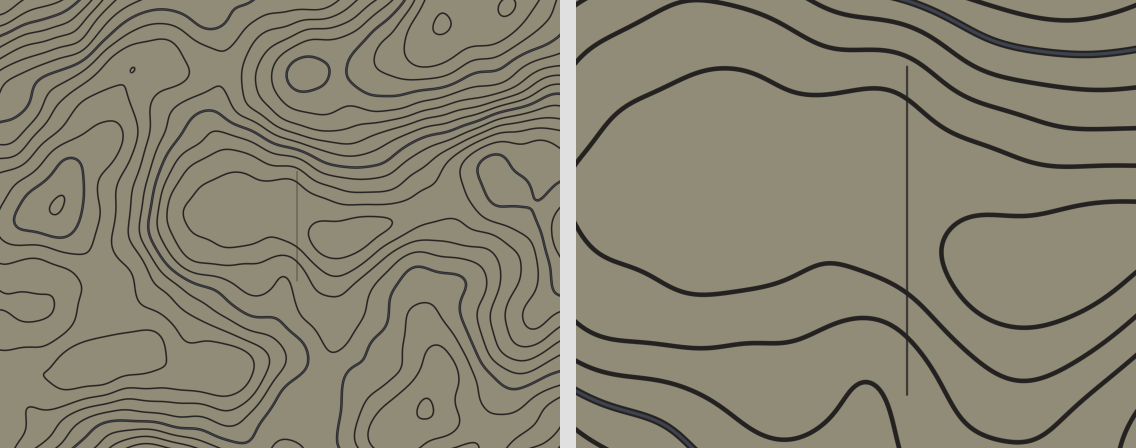
Left: the whole. Right: its middle third, enlarged.
Reproduce this pattern procedurally as a WebGL 1 fragment shader.

```glsl
precision highp float;
// Topographic map: thin dark contour lines with heavier index lines on khaki.

uniform vec2 u_resolution;

// Colours
const vec3 PAPER = vec3(0.570, 0.548, 0.470);
const vec3 INK = vec3(0.140, 0.132, 0.130);
const vec3 INDEX_CORE = vec3(0.245, 0.262, 0.305);

// Terrain, in units of the canvas height
const int LAYERS = 16;
const float BASE_FREQUENCY = 6.0;
const float FREQUENCY_STEP = 1.18;
const float RELIEF = 3.5;          // contour levels in the broadest layer
const float ROUGHNESS = 1.8;       // higher values give smoother lines
const float SLOPE_ANGLE = 2.2;     // main downhill direction
const float ANGLE_SPREAD = 2.7;
const float MEANDER = 0.9;         // bending of each ridge

// Lines, as half widths in units of the canvas height
const float LINE_WIDTH = 0.0017;
const float INDEX_WIDTH = 0.0028;
const float CORE_WIDTH = 0.0012;
const float FAULT_WIDTH = 0.0008;
const float INDEX_EVERY = 5.0;
const float SLOPE_STEP = 0.0006;

// Short vertical fault: x, centre y, half length
const vec3 FAULT = vec3(0.663, 0.495, 0.122);

// Height in contour levels: layered sine ridges, each bent across its run.
float terrain(vec2 p) {
  float height = 0.0;
  float frequency = BASE_FREQUENCY;
  for (int i = 0; i < LAYERS; i++) {
    float n = float(i);
    float turn = fract(n * 0.618 + 0.5) - 0.5;
    float angle = SLOPE_ANGLE + ANGLE_SPREAD * turn;
    vec2 across = vec2(cos(angle), sin(angle));
    vec2 along = vec2(-across.y, across.x);
    float phase = 2.3 * n * n + 1.7 * n + 0.6;
    float bend = MEANDER * sin(dot(along, p) * frequency * 0.6 + phase * 1.9);
    float amplitude = RELIEF * pow(frequency / BASE_FREQUENCY, -ROUGHNESS);
    height += amplitude * sin(dot(across, p) * frequency + phase + bend);
    frequency *= FREQUENCY_STEP;
  }
  return height;
}

// Coverage of a line of the given half width, softened over about a pixel.
float stroke(float distanceToLine, float halfWidth, float pixel) {
  float soft = 0.75 * pixel;
  return 1.0 - smoothstep(halfWidth - soft, halfWidth + soft, distanceToLine);
}

void main() {
  float pixel = 1.0 / u_resolution.y;
  vec2 p = gl_FragCoord.xy * pixel;

  // Distance to the nearest contour from height and slope
  float height = terrain(p);
  vec2 gradient = vec2(terrain(p + vec2(SLOPE_STEP, 0.0)),
                       terrain(p + vec2(0.0, SLOPE_STEP))) - height;
  float slope = max(length(gradient) / SLOPE_STEP, 0.5);
  float level = floor(height + 0.5);
  float contour = abs(height - level) / slope;

  // Every few levels the line is heavier, with a blue-grey core
  float isIndex = 1.0 - step(0.5, mod(level + 0.25, INDEX_EVERY));
  float halfWidth = mix(LINE_WIDTH, INDEX_WIDTH, isIndex);
  vec3 color = mix(PAPER, INK, stroke(contour, halfWidth, pixel));
  color = mix(color, INDEX_CORE, isIndex * stroke(contour, CORE_WIDTH, pixel));

  // Hairline fault
  vec2 offset = abs(p - FAULT.xy);
  float fault = length(vec2(offset.x, max(offset.y - FAULT.z, 0.0)));
  color = mix(color, INK, 0.8 * stroke(fault, FAULT_WIDTH, pixel));

  gl_FragColor = vec4(color, 1.0);
}
```
